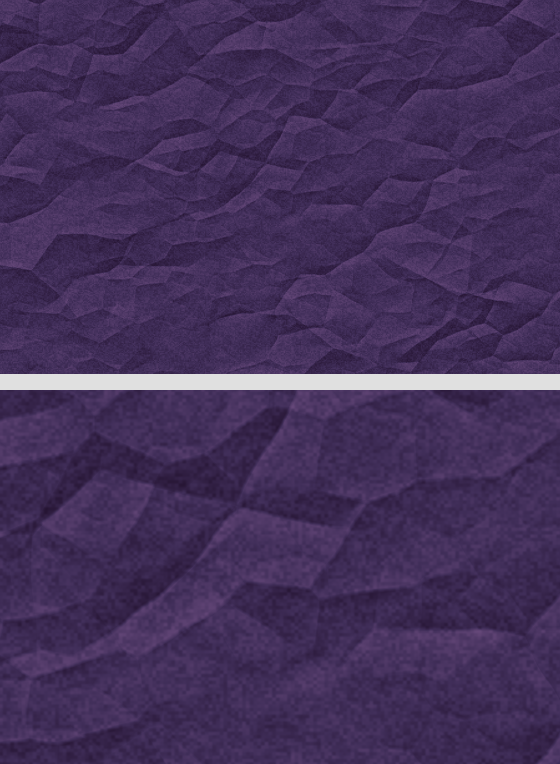
Top: the whole. Bottom: its middle third, enlarged.
Write a Shadertoy shader that draws this texture.

```glsl
// Crumpled purple paper: folded facets and sharp creases lit from above, with fine fibre grain.

const vec3 SHADOW_PURPLE = vec3(0.21, 0.14, 0.29);
const vec3 PAPER_PURPLE  = vec3(0.252, 0.18, 0.35);
const vec3 LIT_PURPLE    = vec3(0.31, 0.22, 0.40);
const vec2 LIGHT_DIR     = vec2(-0.29, 0.957);

vec2 hash22(vec2 p) {
    vec3 q = fract(vec3(p.xyx) * vec3(0.1031, 0.1030, 0.0973));
    q += dot(q, q.yzx + 33.33);
    return fract((q.xx + q.yz) * q.zy);
}

float valueNoise(vec2 p) {
    vec2 cell = floor(p), f = fract(p);
    f = f * f * f * (f * (f * 6.0 - 15.0) + 10.0);
    float low  = mix(hash22(cell).x, hash22(cell + vec2(1, 0)).x, f.x);
    float high = mix(hash22(cell + vec2(0, 1)).x, hash22(cell + vec2(1, 1)).x, f.x);
    return mix(low, high, f.y);
}

vec2 wander(vec2 p) {
    return vec2(valueNoise(p + 17.3), valueNoise(p + 71.9)) - 0.5;
}

mat2 rotation(float angle) {
    float c = cos(angle), s = sin(angle);
    return mat2(c, s, -s, c);
}

// Distances to the nearest and second nearest scattered peak.
vec2 peakDistances(vec2 p) {
    vec2 cell = floor(p), nearest = vec2(9.0);
    for (int y = -1; y <= 1; y++) {
        for (int x = -1; x <= 1; x++) {
            vec2 id = cell + vec2(x, y);
            float d = length(id + 0.05 + 0.9 * hash22(id) - p);
            nearest.y = min(nearest.y, max(nearest.x, d));
            nearest.x = min(nearest.x, d);
        }
    }
    return nearest;
}

// One sheet of shallow facets whose borders rise into cusped creases of uneven strength.
float foldedSheet(vec2 p, float scale, float angle, float creaseHeight) {
    vec2 q = rotation(angle) * p * vec2(0.78, 1.12) * scale + scale * 7.7;
    vec2 d = peakDistances(q);
    float facet = 0.36 * sqrt(d.x * d.x + 0.06);
    float strength = mix(-0.25, 1.0, smoothstep(0.25, 0.7, valueNoise(q * 0.9 + 5.0)));
    float crease = creaseHeight * strength * exp(-(d.y - d.x) / 0.2);
    return (facet + crease) / scale;
}

float paperHeight(vec2 p) {
    p += 0.030 * wander(p * 4.0) + 0.012 * wander(p * 13.0) + 0.003 * wander(p * 42.0);
    float h = 0.75 * foldedSheet(p, 4.6, 0.5, 0.19);
    h -= 0.80 * foldedSheet(p, 7.3, -0.5, 0.20);
    h += 0.62 * foldedSheet(p, 12.5, -0.25, 0.20);
    return h - 0.42 * foldedSheet(p, 23.0, 0.4, 0.18);
}

// Positive where the paper faces the light.
float slopeToLight(vec2 p, float reach) {
    vec2 offset = LIGHT_DIR * reach;
    return (paperHeight(p - offset) - paperHeight(p + offset)) / (2.0 * reach);
}

float fibreGrain(vec2 p) {
    float fine   = valueNoise(p * vec2(300.0, 330.0)) - 0.5;
    float coarse = valueNoise(rotation(0.4) * p * vec2(130.0, 180.0)) - 0.5;
    float mottle = valueNoise(p * 45.0) - 0.5;
    return 1.6 * fine + 0.8 * coarse + 0.25 * mottle;
}

vec3 paperColour(float tone) {
    vec3 lit   = (LIT_PURPLE - PAPER_PURPLE) * max(tone, 0.0);
    vec3 shade = (PAPER_PURPLE - SHADOW_PURPLE) * min(tone, 0.0);
    return PAPER_PURPLE + (lit + shade) / 1.2;
}

void mainImage(out vec4 fragColor, in vec2 fragCoord) {
    vec2 p = fragCoord / iResolution.y;
    float relief = 2.2 * tanh(0.62 * slopeToLight(p, 0.0022));
    fragColor = vec4(paperColour(relief + fibreGrain(p)), 1.0);
}
```
